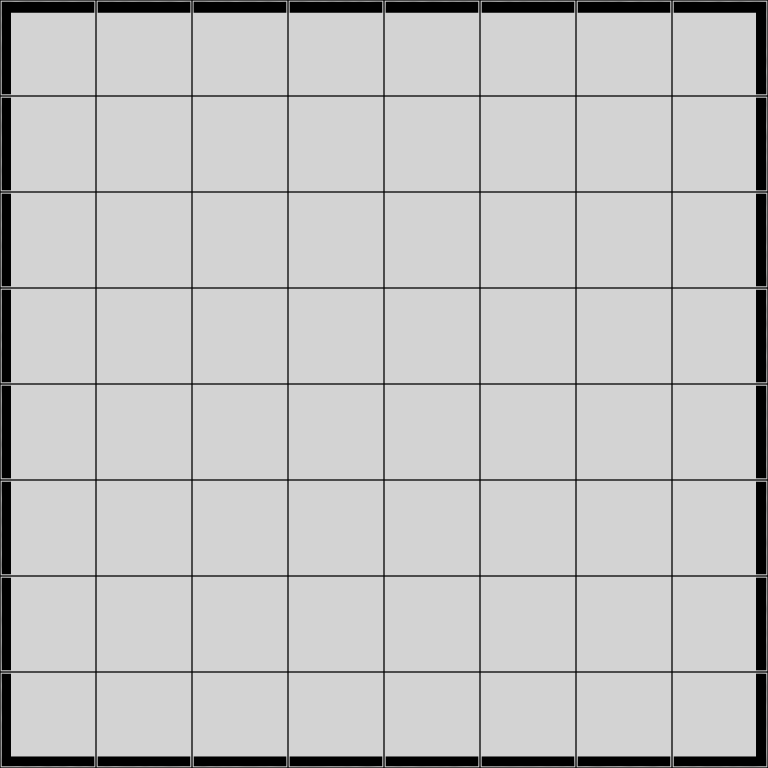
A three.js fragment shader for this pattern:

```glsl
#define TILES 8.0
#define LINE_HALF 0.00084
#define RIM_EDGE 0.0022
#define RIM_WEAR 0.0002
#define WEAR_SCALE 70.0
#define FRAME_LEFT_BOTTOM vec2(0.0143, 0.0150)
#define FRAME_RIGHT_TOP vec2(0.0156, 0.0166)
#define TILE_COLOR vec3(0.826)
#define INK_COLOR vec3(0.0)

varying vec2 vUv;

vec2 hashGradient(vec2 cell) {
  float h = fract(sin(dot(cell, vec2(127.1, 311.7))) * 43758.5);
  float angle = 6.2832 * h;
  return vec2(cos(angle), sin(angle));
}

float gradientNoise(vec2 p) {
  vec2 i = floor(p);
  vec2 f = p - i;
  vec2 u = f * f * f * (f * (f * 6.0 - 15.0) + 10.0);
  vec2 e = vec2(0.0, 1.0);
  float bottom = mix(dot(hashGradient(i), f),
                     dot(hashGradient(i + e.yx), f - e.yx), u.x);
  float top = mix(dot(hashGradient(i + e.xy), f - e.xy),
                  dot(hashGradient(i + e.yy), f - e.yy), u.x);
  return mix(bottom, top, u.y);
}

// Share of a pixel lying beyond an edge, per axis
vec2 beyond(vec2 d, vec2 edge, vec2 px) {
  return clamp((d - edge) / px + 0.5, 0.0, 1.0);
}

// Share of a pixel covered by a thin centred line, per axis
vec2 lineCoverage(vec2 d, vec2 px) {
  vec2 lo = max(d - 0.5 * px, vec2(-LINE_HALF));
  vec2 hi = min(d + 0.5 * px, vec2(LINE_HALF));
  return max(hi - lo, 0.0) / px;
}

void main() {
  vec2 px = max(fwidth(vUv), vec2(1e-5));

  // Distance to the nearest seam on each axis
  vec2 seam = abs(fract(vUv * TILES + 0.5) - 0.5) / TILES;

  // Thin grid lines
  vec2 grid = lineCoverage(seam, px);
  float ink = 1.0 - (1.0 - grid.x) * (1.0 - grid.y);

  // Dark frame around the whole board
  vec2 inner = beyond(vUv, FRAME_LEFT_BOTTOM, px)
             * beyond(1.0 - vUv, FRAME_RIGHT_TOP, px);
  float frame = 1.0 - inner.x * inner.y;

  // Slightly worn pale rim that splits the frame at each seam
  float rim = RIM_EDGE + RIM_WEAR * gradientNoise(vUv * WEAR_SCALE);
  vec2 body = beyond(seam, vec2(rim), px);
  frame *= body.x * body.y;

  float dark = 1.0 - (1.0 - ink) * (1.0 - frame);
  gl_FragColor = vec4(mix(TILE_COLOR, INK_COLOR, dark), 1.0);
}
```
